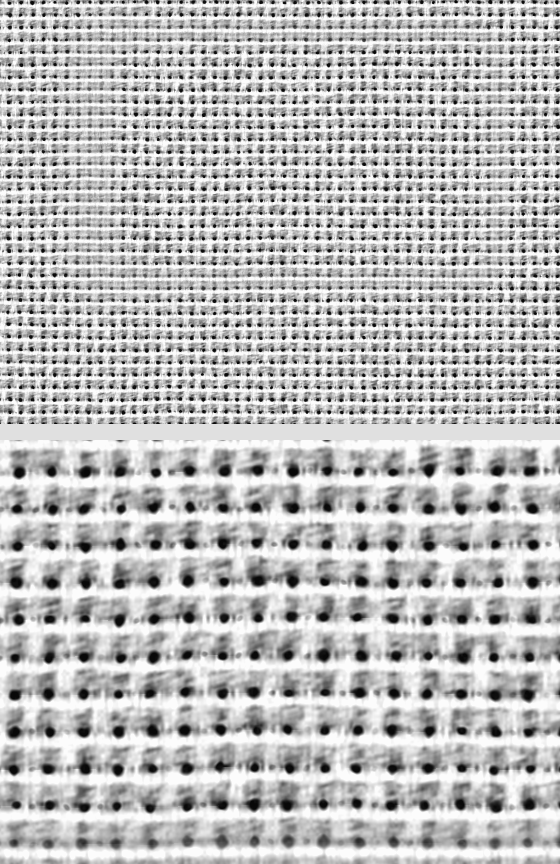
Top, the full canvas; bottom, a detail of the centre.
This texture is drawn by a Shadertoy shader. Its source:

```glsl
// Bleached canvas weave: about 49 by 34 cells of white thread with grey slanted floats
// and dark pinholes. Cells come from rounding a gently warped grid; value noise adds
// fibre streaks and wear, and a soft rounded frame marks where the weave tightens.

const float TAU = 6.2831853;

float hash(vec2 p) {
    vec3 h = fract(vec3(p.xyx) * 0.1031);
    h += dot(h, h.yzx + 33.33);
    return fract((h.x + h.y) * h.z);
}

float noise(vec2 p) {
    vec2 i = floor(p), f = fract(p);
    f = f * f * (3.0 - 2.0 * f);
    return mix(mix(hash(i), hash(i + vec2(1, 0)), f.x),
               mix(hash(i + vec2(0, 1)), hash(i + vec2(1, 1)), f.x), f.y);
}

float roundBox(vec2 p, vec2 halfSize, float radius) {
    vec2 d = abs(p) - halfSize + radius;
    return length(max(d, 0.0)) + min(max(d.x, d.y), 0.0) - radius;
}

// Band of tightened weave, broader along its left side
float tightBand(vec2 uv) {
    vec2 p = uv * vec2(1.32, 1.0) - vec2(0.698, 0.631);
    float width = mix(0.06, 0.022, smoothstep(-0.48, -0.3, p.x));
    float d = roundBox(p, vec2(0.474, 0.292), 0.07) / width;
    return exp(-d * d);
}

// Grey weft floats just above each pinhole row, parted by upright white threads
float floatThread(vec2 q) {
    float row = floor(q.y);
    float y = fract(q.y) - 0.34;
    float x = q.x + 0.5 - 0.15 * y + 0.2 * (noise(q * 1.7 + 5.0) - 0.5);
    float thread = round(x);
    float strength = 0.42 + 0.3 * mod(thread + row, 2.0) + 0.2 * (hash(vec2(thread, row)) - 0.5);
    float cover = strength * smoothstep(0.36, 0.12, abs(x - thread));
    float edge = abs(y - 0.12 * (noise(q * 2.5) - 0.5));
    return smoothstep(0.38, 0.18, edge) * (1.0 - cover);
}

// Round pinhole at each crossing, with a smaller one halfway along
float pinholes(vec2 q) {
    vec2 cell = round(q);
    vec2 g = q - cell;
    g.x += 0.12 * (hash(cell + 3.0) - 0.5);
    g.y += 0.08 * (noise(q * 5.0) - 0.5);
    float size = 0.75 + 0.3 * hash(cell);
    float large = smoothstep(1.5, 0.55, length(g / vec2(0.165, 0.14)) / size);
    vec2 between = vec2(fract(q.x) - 0.5, g.y);
    float small = smoothstep(1.4, 0.4, length(between / vec2(0.1, 0.08)));
    return max(large, small * 0.45 * hash(vec2(floor(q.x), cell.y) + 19.0));
}

void mainImage(out vec4 fragColor, in vec2 fragCoord) {
    vec2 uv = fragCoord / iResolution.xy;
    vec2 q = uv * vec2(49.0, 34.2) + vec2(0.18, 0.035);

    // Slack in the cloth bends both thread directions
    q += vec2(0.15, 0.15) * (vec2(noise(uv * 5.0), noise(uv * vec2(6, 4) + 31.0)) - 0.5);
    q += 0.08 * (vec2(noise(q * 0.9), noise(q * 0.9 + 57.0)) - 0.5);

    float tight = tightBand(uv);
    float streak = noise(vec2(q.x * 3.2 + q.y, q.y * 8.0 - q.x * 2.2));
    float fibre = noise(q * vec2(9.0, 3.5) + 11.0);

    // White thread and shaded floats
    float tone = 1.09 - 0.16 * fibre;
    tone -= floatThread(q) * (0.17 + 0.46 * streak);

    // Upright grooves and the shadowed valley along each pinhole row
    float groove = pow(0.5 + 0.5 * cos(TAU * q.x), 8.0);
    tone -= 0.08 * groove * smoothstep(0.8, 0.1, fract(q.y));
    float valleyY = (q.y - round(q.y)) / 0.13;
    tone -= exp(-valleyY * valleyY) * (0.32 + 0.12 * cos(TAU * q.x) + 0.45 * (fibre - 0.5));

    // Tightened weave adds finer ribs and closes most of the holes
    float ribs = 0.78 - 0.15 * cos(2.0 * TAU * q.y) - 0.08 * cos(2.0 * TAU * q.x);
    ribs -= 0.12 * cos(TAU * (q.y - 0.2)) - 0.4 * (fibre - 0.5);
    tone = mix(tone, ribs, tight * 0.6);
    tone = mix(tone, 0.03, pinholes(q) * (1.0 - 0.6 * tight));

    // Fine surface grain
    tone += 0.1 * (noise(q * 11.0 + 83.0) - 0.5);
    fragColor = vec4(vec3(clamp(tone, 0.03, 0.99)), 1.0);
}
```
